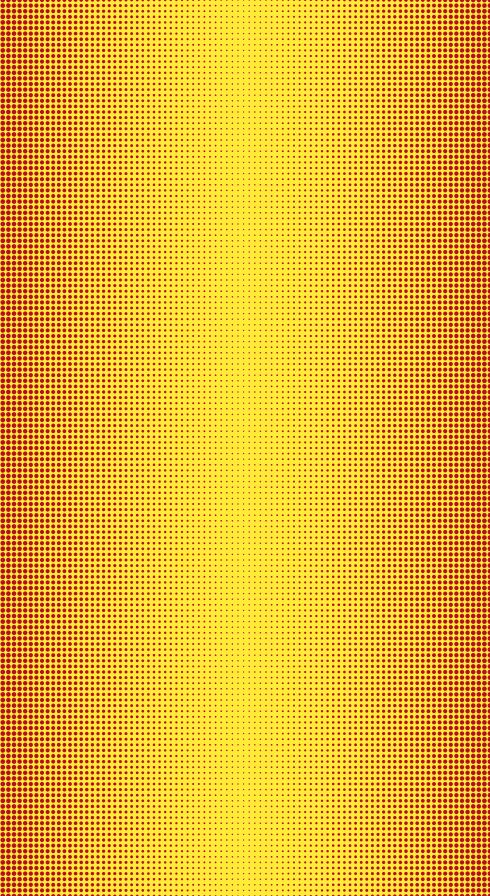
Reproduce this background procedurally as a Shadertoy shader.

```glsl
// Halftone dots that grow from the centre line to the sides
float dotMask(vec2 p, float aspect) {
    // 160 rows per canvas height; columns start half a cell in
    vec2 grid = p * 160.0 + vec2(0.0, 0.5);
    vec2 cell = floor(grid);
    float column = (cell.x + 0.5) / (160.0 * aspect);
    float side = min(abs(column * 2.0 - 1.0), 1.0);
    float radius = 0.115 + 0.305 * side;
    return step(length(grid - cell - 0.5), radius);
}

void mainImage(out vec4 fragColor, in vec2 fragCoord) {
    const int SAMPLES = 8;
    vec3 yellow = vec3(1.0, 0.92, 0.22);
    vec3 red = vec3(0.70, 0.06, 0.13);
    float aspect = iResolution.x / iResolution.y;

    // Average sub-pixel samples, since dots can be smaller than a pixel
    float coverage = 0.0;
    for (int j = 0; j < SAMPLES; j++) {
        for (int i = 0; i < SAMPLES; i++) {
            vec2 offset = (vec2(i, j) + 0.5) / float(SAMPLES) - 0.5;
            coverage += dotMask((fragCoord + offset) / iResolution.y, aspect);
        }
    }
    coverage /= float(SAMPLES * SAMPLES);

    fragColor = vec4(mix(yellow, red, coverage), 1.0);
}
```
